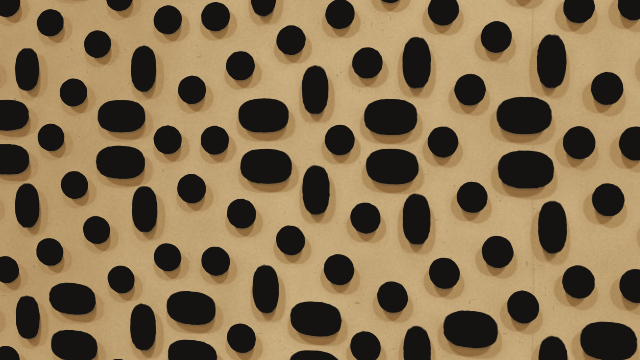
This pattern is drawn by a WebGL 1 fragment shader. Its source:

```glsl
precision highp float;
// Sand-coloured panel pierced by round and oval holes, each with two soft
// crescent shadows. The holes sit on a slanted lattice that is mirrored
// every eight steps and stretched towards the right.
uniform vec2 u_resolution;

const vec3 SAND = vec3(0.775, 0.665, 0.482);
const vec3 SAND_DIM = vec3(0.715, 0.592, 0.405);
const vec3 SHADOW = vec3(0.675, 0.540, 0.350);
const vec3 DEEP_SHADOW = vec3(0.570, 0.420, 0.240);
const vec3 WALL = vec3(0.400, 0.320, 0.210);
const vec3 VOID = vec3(0.083, 0.076, 0.067);

float hash(vec2 p) {
  vec3 q = fract(vec3(p.xyx) * vec3(0.1031, 0.1030, 0.0973));
  q += dot(q, q.yzx + 33.33);
  return fract((q.x + q.y) * q.z);
}

float noise(vec2 p) {
  vec2 i = floor(p);
  vec2 f = fract(p);
  f = f * f * (3.0 - 2.0 * f);
  float low = mix(hash(i), hash(i + vec2(1.0, 0.0)), f.x);
  float high = mix(hash(i + vec2(0.0, 1.0)), hash(i + 1.0), f.x);
  return mix(low, high, f.y);
}

// Canvas position to lattice steps; rows count downwards.
vec2 toLattice(vec2 p) {
  float x = p.x - 1.086;
  float pitch = sqrt(max(0.00521 + 0.0013 * x, 0.0005));
  return vec2((pitch - 0.0722) / 0.00065, (0.606 - 0.012 * x - p.y) / pitch);
}

// Triangle wave: whole steps mirrored at 0 and 8.
vec2 mirror(vec2 cell) {
  vec2 t = mod(cell, 16.0);
  return min(t, 16.0 - t);
}

bool isHole(vec2 m) {
  return mod(m.y + 4.0 + 3.0 * m.x + 0.5, 5.0) < 1.0;
}

// Half width, half height and roundness exponent of a hole.
vec3 holeShape(vec2 cell, vec2 m) {
  bool rising = mod(cell.x, 16.0) < 8.0;
  bool wide = m.y == 1.0 || m.y == 7.0;
  bool tall = rising ? (m.y == 3.0 || m.y == 8.0)
                     : (abs(m.x - 4.0) == 1.0 && m.y == 2.0 * m.x - 4.0);
  if (wide) return vec3(1.02, 0.69, 2.5);
  if (tall) return vec3(0.53, 0.96, 2.4);
  return vec3(0.585, 0.595, 2.0);
}

float ovalDistance(vec2 p, vec3 shape) {
  vec2 q = pow(max(abs(p) / shape.xy, 0.0001), vec2(shape.z));
  return (pow(q.x + q.y, 1.0 / shape.z) - 1.0) * min(shape.x, shape.y);
}

// Distances to the nearest hole and to its two shifted shadows.
vec3 holeDistances(vec2 g, vec2 shiftA, vec2 shiftB) {
  vec3 nearest = vec3(9.0);
  vec2 home = floor(g + 0.5);
  for (int y = -2; y <= 2; y++) {
    for (int x = -2; x <= 2; x++) {
      vec2 cell = home + vec2(float(x), float(y));
      vec2 m = mirror(cell);
      if (isHole(m)) {
        vec2 jitter = vec2(hash(cell + 40.0), hash(cell + 91.0)) - 0.5;
        vec2 d = g - cell - 0.12 * jitter;
        vec3 shape = holeShape(cell, m);
        shape.xy *= 0.98 + 0.04 * hash(cell + 67.0);
        nearest = min(nearest, vec3(ovalDistance(d, shape),
          ovalDistance(d - shiftA, shape), ovalDistance(d - shiftB, shape)));
      }
    }
  }
  return nearest;
}

// Sand with uneven light, a faint seam, fine grain and rare specks.
vec3 panel(vec2 p, float across) {
  float dim = 0.75 * smoothstep(0.5, 0.0, across) + 0.35 * smoothstep(0.8, 1.0, across);
  dim += 0.5 * (noise(p * 5.0) - 0.5) + 0.35 * (noise(p * 19.0) - 0.5);
  vec3 color = mix(SAND, SAND_DIM, clamp(dim, -0.2, 1.0));
  float seam = abs(p.x - 1.477 - 0.006 * noise(vec2(p.y * 6.0, 3.0)));
  color *= 1.0 - 0.06 * smoothstep(0.005, 0.0, seam);
  float speck = smoothstep(0.90, 0.98, noise(p * 95.0)) * step(0.6, noise(p * 13.0));
  return color * (1.0 - 0.13 * speck);
}

void main() {
  vec2 p = gl_FragCoord.xy / u_resolution.y;
  float across = gl_FragCoord.x / u_resolution.x;
  vec2 g = toLattice(p);
  float pixel = 1.0 / (0.0722 * u_resolution.y);

  // Shadows lean away from lamps above the panel.
  vec2 shiftA = mix(vec2(0.42, 0.28), vec2(0.08, 0.42), across);
  vec2 shiftB = mix(vec2(0.10, 0.42), vec2(-0.36, 0.30), across);
  vec3 d = holeDistances(g, shiftA, shiftB);
  vec2 shade = 1.0 - smoothstep(-0.04, 0.05, d.yz);
  float halo = 1.0 - smoothstep(0.0, 0.35, min(d.y, d.z));

  vec3 color = mix(panel(p, across), SHADOW, 0.18 * halo);
  color = mix(color, SHADOW, 0.92 * max(shade.x, shade.y));
  color = mix(color, DEEP_SHADOW, shade.x * shade.y);
  float wall = shade.x * shade.y * (1.0 - smoothstep(0.0, 0.13, d.x));
  color = mix(color, WALL, 0.6 * wall);
  color *= 1.0 + 0.045 * (noise(p * 230.0) - 0.5);

  float edge = d.x + 0.02 * (noise(p * 120.0) - 0.5);
  color = mix(VOID, color, smoothstep(-0.6 * pixel, 0.6 * pixel, edge));
  gl_FragColor = vec4(color, 1.0);
}
```
